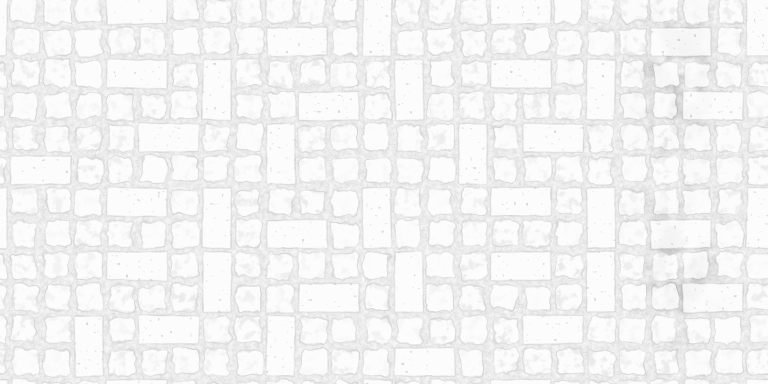
Give the GLSL for this texture map, as a WebGL 1 fragment shader.

```glsl
precision highp float;
// Pale cobble paving: 24 x 12 cells of rough square setts with double-size slabs.
// A 12 x 6 layout of wide and tall slabs recurs with small changes; each block is a
// rounded box bent by gradient noise, over grainy joints with a band of grime.

uniform vec2 u_resolution;

const vec2 GRID = vec2(24.0, 12.0);
const vec2 LAYOUT = vec2(12.0, 6.0);
const vec2 GRID_SHIFT = vec2(-0.28, 0.19);
const vec3 STONE = vec3(0.988);
const vec3 JOINT = vec3(0.93);
const vec3 OUTLINE = vec3(0.82);

vec2 hash2(vec2 p) {
  vec3 q = fract(p.xyx * vec3(0.1031, 0.1030, 0.0973));
  q += dot(q, q.yzx + 33.33);
  return fract((q.xx + q.yz) * q.zy);
}

float cornerSlope(vec2 corner, vec2 offset, vec2 period) {
  float angle = 6.2832 * hash2(mod(corner, period) + 5.0).x;
  return dot(vec2(cos(angle), sin(angle)), offset);
}

// Gradient noise that wraps after the given period
float gradientNoise(vec2 p, vec2 period) {
  vec2 i = floor(p), f = fract(p), e = vec2(1.0, 0.0);
  vec2 u = f * f * f * (f * (f * 6.0 - 15.0) + 10.0);
  float low = mix(cornerSlope(i, f, period), cornerSlope(i + e.xy, f - e.xy, period), u.x);
  float high = mix(cornerSlope(i + e.yx, f - e.yx, period), cornerSlope(i + e.xx, f - e.xx, period), u.x);
  return mix(low, high, u.y);
}

float gridNoise(vec2 g, float frequency) {
  return gradientNoise(g * frequency, GRID * frequency);
}

float fbm(vec2 g, float frequency) {
  float sum = 0.0, weight = 1.0;
  for (int i = 0; i < 3; i++) {
    sum += weight * gridNoise(g, frequency);
    frequency *= 2.0;
    weight *= 0.55;
  }
  return sum;
}

float roundedBox(vec2 p, vec2 halfSize, float radius) {
  vec2 q = abs(p) - halfSize + radius;
  return length(max(q, 0.0)) + min(max(q.x, q.y), 0.0) - radius;
}

vec2 rotate(vec2 p, float angle) {
  float c = cos(angle), s = sin(angle);
  return vec2(c * p.x - s * p.y, s * p.x + c * p.y);
}

// Block holding a cell: origin in xy, size in cells in zw
vec4 blockAt(vec2 cell) {
  vec2 unit = mod(floor(cell / LAYOUT), 2.0);
  vec2 place = mod(cell, LAYOUT);
  float checker = mod(unit.x + unit.y, 2.0);
  float lower = mod(place.y, 2.0);
  float pair = floor(place.y / 2.0);
  float last = step(1.5, pair);

  // One wide slab in each row
  float wideColumn = mod(3.0 + 5.0 * lower + floor(place.y / 3.0) + 3.0 * step(4.5, place.y), 12.0);
  float along = mod(place.x - wideColumn, 12.0);
  bool keepWide = place.y < 4.5 || checker < 0.5;
  if (along < 1.5 && keepWide) return vec4(cell - vec2(along, 0.0), 2.0, 1.0);

  // Up to two tall slabs in each pair of rows
  float keepFirst = pair < 0.5 ? unit.y : 1.0 - last * unit.x;
  float keepSecond = pair < 0.5 ? 1.0 : mix(unit.x, checker, last);
  float firstGap = abs(place.x - 6.0 - 2.0 * last);
  float secondGap = abs(place.x - mod(11.0 + pair + last, 12.0));
  bool tall = (firstGap < 0.5 && keepFirst > 0.5) || (secondGap < 0.5 && keepSecond > 0.5);
  return tall ? vec4(cell - vec2(0.0, lower), 1.0, 2.0) : vec4(cell, 1.0, 1.0);
}

float blockDistance(vec2 g, vec4 block, float slab) {
  vec2 id = mod(block.xy, GRID);
  vec2 shift = hash2(id) - 0.5, bend = hash2(id + 41.0) - 0.5, trim = hash2(id + 83.0);
  float rough = mix(1.0, 0.22, slab);
  vec2 centred = g - block.xy - 0.5 * block.zw;
  vec2 p = rotate(centred - 0.09 * rough * shift, 0.2 * rough * bend.x);
  p *= 1.0 + 0.3 * rough * bend.y * p.yx;
  p += 0.12 * rough * vec2(gridNoise(g, 3.0), gridNoise(g + 7.5, 3.0));
  p += 0.035 * rough * gridNoise(g, 9.0);
  vec2 halfSize = 0.5 * block.zw - mix(0.07 + 0.06 * trim, vec2(0.055), slab);
  float body = roundedBox(p, halfSize, mix(0.12, 0.03, slab));
  return max(body, roundedBox(centred, 0.5 * block.zw - 0.025, 0.02));
}

float grimeBand(vec2 uv, vec2 g) {
  float across = (uv.x - 0.88) / 0.045;
  float down = 0.6 + 0.4 * cos(12.5664 * (uv.y - 0.2));
  return exp(-across * across) * down * smoothstep(-0.35, 0.5, fbm(g, 1.0));
}

void main() {
  vec2 uv = gl_FragCoord.xy / u_resolution;
  uv.y = 1.0 - uv.y;
  vec2 g = uv * GRID + GRID_SHIFT;
  float pixel = GRID.y / u_resolution.y;
  vec4 block = blockAt(floor(g));
  float slab = step(1.5, max(block.z, block.w));
  float dist = blockDistance(g, block, slab);
  float inside = 1.0 - smoothstep(-0.5 * pixel, 0.5 * pixel, dist);

  // Mottled setts, speckled slabs and gritty joints
  float tone = hash2(mod(block.xy, GRID) + 127.0).x;
  float mottle = (1.0 - slab) * tone * smoothstep(-0.05, 0.5, fbm(g, 3.0));
  float specks = slab * smoothstep(0.36, 0.55, gridNoise(g, 8.0));
  float grit = 1.0 - smoothstep(0.0, 0.09, abs(gridNoise(g, 5.0)));
  vec3 stone = STONE - 0.07 * mottle - 0.13 * specks;
  vec3 joint = JOINT + 0.06 * fbm(g, 6.0) - 0.03 * grit;
  vec3 color = mix(joint, stone, inside);

  // Uneven outline and grime, heavier in the joints
  float edge = 1.0 - smoothstep(0.0, 0.03 + 0.5 * pixel, abs(dist));
  float wear = clamp(0.55 + 0.7 * gridNoise(g, 2.0), 0.15, 1.0);
  color = mix(color, OUTLINE, edge * wear);
  color -= grimeBand(uv, g) * mix(0.17, 0.04, inside);
  gl_FragColor = vec4(clamp(color, 0.0, 1.0), 1.0);
}
```
